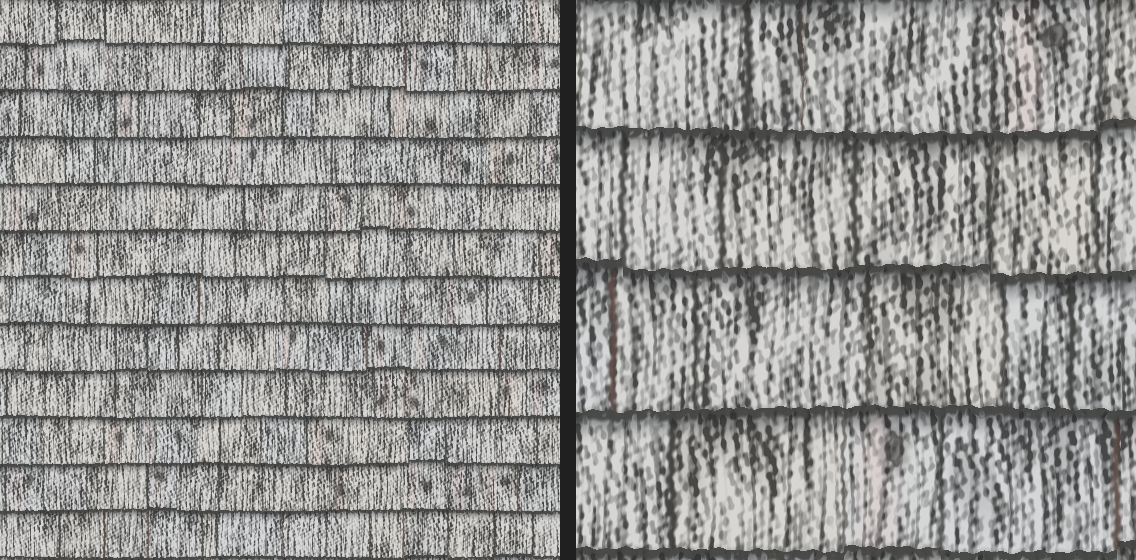
Left, the full canvas; right, a detail of the centre.
This texture is drawn by a Shadertoy shader. Its source:

```glsl
const float TAU = 6.2831853;
const float ROWS = 12.0;
const float COLS = 13.0;

vec2 hash2(vec2 p) {
    vec3 q = fract(p.xyx * vec3(0.1031, 0.1030, 0.0973));
    q += dot(q, q.yzx + 33.33);
    return fract((q.xx + q.yz) * q.zy);
}

// Distance to the nearest scattered point, wrapping every unit of uv
float cellNoise(vec2 uv, vec2 count) {
    vec2 p = uv * count, base = floor(p);
    float nearest = 4.0;
    for (int j = -1; j <= 1; j++)
    for (int i = -1; i <= 1; i++) {
        vec2 cell = base + vec2(i, j);
        vec2 d = cell + hash2(mod(cell, count) + count.yx) - p;
        nearest = min(nearest, dot(d, d));
    }
    return sqrt(nearest);
}

vec2 shingleHash(float id, float row) {
    return hash2(vec2(mod(id, COLS), mod(row, ROWS)) + 7.0);
}

float seam(float id, float row) {
    return id + 0.72 * shingleHash(id, row).x;
}

// Shingle number, distance to its left seam, distance to its right seam
vec3 findShingle(float x, float row) {
    float id = floor(x);
    if (x < seam(id, row)) id -= 1.0;
    return vec3(id, x - seam(id, row), seam(id + 1.0, row) - x);
}

// Ragged lower edge of a course, in row units
float lowerEdge(float x, float row) {
    float id = findShingle(x * COLS, row).x;
    float phase = TAU * hash2(vec2(mod(row, ROWS), 3.0)).x;
    float drop = shingleHash(id + 5.0, row).y;
    return row + 0.06 + 0.025 * drop + 0.08 * pow(drop, 14.0)
        + 0.018 * sin(TAU * 2.0 * x + phase)
        + 0.007 * sin(TAU * 37.0 * x + phase * 3.0)
        + 0.007 * sin(TAU * 89.0 * x + phase * 5.0);
}

void mainImage(out vec4 fragColor, in vec2 fragCoord) {
    vec2 uv = fragCoord / iResolution.xy;
    float y = uv.y * ROWS, row = floor(y);
    if (y < lowerEdge(uv.x, row)) row -= 1.0;
    float above = lowerEdge(uv.x, row + 1.0) - y;
    float below = y - lowerEdge(uv.x, row);

    float wobble = 0.008 * sin(TAU * 17.0 * uv.y + row) + 0.006 * sin(TAU * 61.0 * uv.y);
    vec3 s = findShingle(uv.x * COLS + wobble, row);
    vec2 rnd = shingleHash(s.x + 3.0, row + 4.0);
    vec2 rnd2 = shingleHash(s.x + 8.0, row + 2.0);

    // Weathered grain: rough specks, wandering fibres, cracks and stains
    vec2 grain = uv + rnd;
    grain.x += 0.0007 * sin(TAU * 9.0 * uv.y + rnd.x * 9.0);
    float rough = 0.10 * sin(TAU * (131.0 * grain.x + 67.0 * grain.y))
        + 0.08 * sin(TAU * (83.0 * grain.x - 149.0 * grain.y));
    float speck = 1.0 - smoothstep(0.14, 0.5, cellNoise(grain, vec2(190, 84)) + rough);
    float streak = 1.0 - smoothstep(0.08, 0.44, cellNoise(grain, vec2(215, 17)) + 0.7 * rough);
    float patches = 1.0 - smoothstep(0.2, 0.8, cellNoise(grain, vec2(64, 21)) + rough);
    float bend = 6.0 * cellNoise(grain, vec2(43, 8)) + 2.0 * rough;
    float fibre = smoothstep(0.25, 0.95, sin(TAU * 104.0 * grain.x + bend));
    float crack = 1.0 - smoothstep(0.03, 0.14, cellNoise(grain, vec2(62, 6)) + 0.2 * rough);
    float stain = 1.0 - smoothstep(0.1, 0.7, cellNoise(grain, vec2(34, 17)));
    float wear = 1.0 - smoothstep(0.15, 0.8, cellNoise(uv, vec2(13, 11)));
    wear *= 0.6 + 0.6 * smoothstep(0.9, 0.1, above);
    float tone = 0.895 + 0.06 * (rnd.x - 0.5);
    tone -= speck * (0.14 + 0.22 * wear) + streak * (0.18 + 0.12 * stain);
    tone -= fibre * (0.07 + 0.27 * patches) + 0.32 * crack;
    tone -= 0.13 * stain * (0.3 + wear);
    tone = clamp(tone, 0.28, 0.84);

    // Slightly cool and warm boards, with a few rosy bands
    vec3 color = tone * mix(vec3(0.99, 1.0, 1.005), vec3(1.012, 1.0, 0.975), rnd.y);
    float rosy = step(0.8, rnd2.x) * smoothstep(0.25, 0.0, abs(s.y - 0.25));
    color *= mix(vec3(1), vec3(1.015, 0.975, 0.97), rosy);

    // Knots on some boards
    vec2 knot = vec2(s.y - (s.y + s.z) * mix(0.25, 0.75, rnd2.y), 0.0) / COLS;
    knot.y = (below - mix(0.25, 0.75, rnd.x)) / ROWS;
    float turn = atan(knot.y, knot.x);
    float radius = length(knot * vec2(1.0, 0.8)) * (1.0 + 0.15 * sin(turn * 2.0 + rnd.y * 9.0) + rough);
    float hasKnot = step(0.8, rnd2.x);
    color *= 1.0 - 0.2 * hasKnot * smoothstep(0.015, 0.006, radius);
    color = mix(color, vec3(0.27, 0.26, 0.25), hasKnot * smoothstep(0.0075, 0.005, radius)
        * (0.7 + 0.25 * cos(radius * 900.0)));

    // Gaps between neighbouring boards
    float gapId = s.y < s.z ? s.x : s.x + 1.0;
    vec2 gapRnd = shingleHash(gapId + 2.0, row + 6.0);
    float gap = smoothstep(0.020 + 0.028 * gapRnd.x, 0.006, min(s.y, s.z) + 0.05 * rough);
    vec3 gapColor = mix(vec3(0.26, 0.26, 0.25), vec3(0.36, 0.29, 0.27), step(0.88, gapRnd.y));
    color = mix(color, gapColor, gap * (0.5 + 0.5 * gapRnd.x));

    // Shadow cast by the course above, and the worn lower lip
    float ragged = above + 0.05 * (speck - 0.25);
    color *= mix(vec3(0.66, 0.67, 0.68), vec3(1), smoothstep(0.03, 0.22, ragged));
    color = mix(color, vec3(0.275, 0.278, 0.268), 0.95 * smoothstep(0.08, 0.038, ragged));
    color *= 1.0 - 0.1 * smoothstep(0.04, 0.0, below);
    fragColor = vec4(color, 1.0);
}
```
